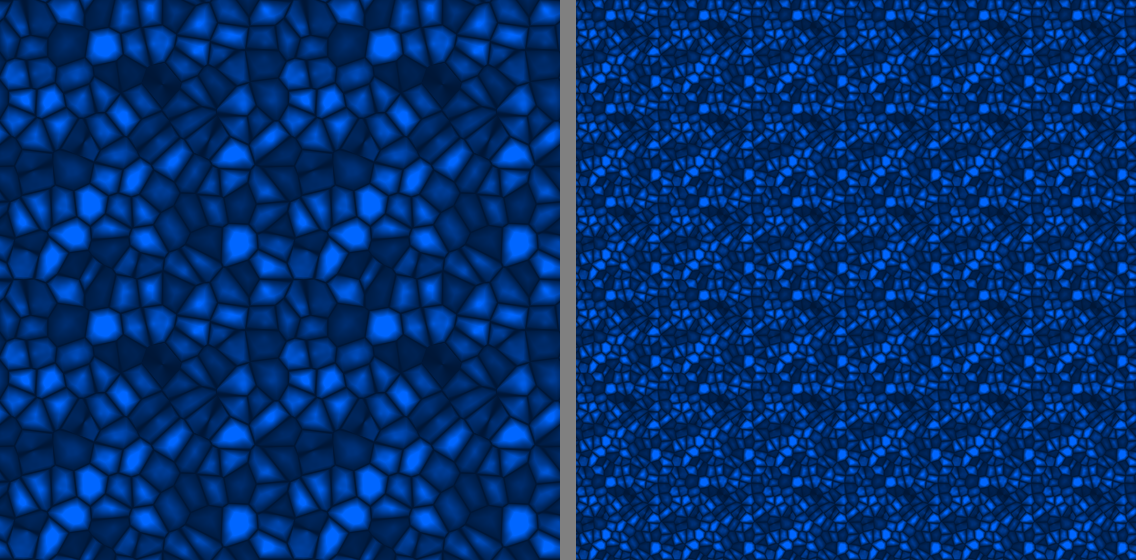
Left: one tile. Right: repeated 3 by 3.
Give the GLSL for this texture, as a Shadertoy shader.

```glsl
const float REPEATS = 2.0;        // whole pattern repeats per canvas side
const float CELLS = 10.0;         // stones per repeat side
const float FACET_GAIN = 1.9;     // steepness of the stone facets
const float DIMMEST_STONE = 0.10; // brightness range of single stones
const float BRIGHTEST_STONE = 1.05;
const float GROOVE_WIDTH = 0.09;  // in cell units
const float MOTTLE_SCALE = 20.0;  // noise periods per repeat
const float MOTTLE_AMOUNT = 0.28;
const vec3 GROOVE_COLOR = vec3(0.0, 0.088, 0.215);
const vec3 SHADOW_COLOR = vec3(0.0, 0.105, 0.25);
const vec3 LIGHT_COLOR = vec3(0.0, 0.40, 1.0);
const float TAU = 6.283185;

vec3 hash3(vec2 p) {
    vec3 q = fract(p.xyx * vec3(0.1031, 0.1030, 0.0973) + 0.137);
    q += dot(q, q.yxz + 33.33);
    return fract((q.xxy + q.yzz) * q.zyx);
}

// Contribution of one lattice corner, wrapped to the period
float cornerGradient(vec2 corner, vec2 offset, float period) {
    float angle = TAU * hash3(mod(corner, period) + 57.0).x;
    return dot(vec2(cos(angle), sin(angle)), offset);
}

float gradientNoise(vec2 p, float period) {
    vec2 i = floor(p), f = fract(p);
    vec2 u = f * f * f * (f * (f * 6.0 - 15.0) + 10.0);
    vec2 e = vec2(1.0, 0.0);
    float low = mix(cornerGradient(i, f, period),
                    cornerGradient(i + e.xy, f - e.xy, period), u.x);
    float high = mix(cornerGradient(i + e.yx, f - e.yx, period),
                     cornerGradient(i + e.xx, f - e.xx, period), u.x);
    return mix(low, high, u.y);
}

// x: second minus first site distance, y: random value of the nearest stone
vec2 stones(vec2 p) {
    vec2 base = floor(p);
    float nearest = 1e3, second = 1e3, id = 0.0;
    for (int y = -2; y <= 2; y++) {
        for (int x = -2; x <= 2; x++) {
            vec2 cell = base + vec2(x, y);
            vec3 random = hash3(mod(cell, CELLS));
            float d = distance(p, cell + random.xy);
            if (d < nearest) {
                second = nearest;
                nearest = d;
                id = random.z;
            } else {
                second = min(second, d);
            }
        }
    }
    return vec2(second - nearest, id);
}

void mainImage(out vec4 fragColor, in vec2 fragCoord) {
    vec2 uv = fragCoord / iResolution.xy * REPEATS;

    // Faceted stones with individual brightness
    vec2 stone = stones(uv * CELLS);
    float brightness = mix(DIMMEST_STONE, BRIGHTEST_STONE, stone.y);

    // Cloudy mottling in two octaves
    float mottle = gradientNoise(uv * MOTTLE_SCALE, MOTTLE_SCALE)
        + 0.5 * gradientNoise(uv * MOTTLE_SCALE * 2.0, MOTTLE_SCALE * 2.0);
    float light = stone.x * FACET_GAIN * brightness * (1.0 + MOTTLE_AMOUNT * mottle);

    // Dark grooves between the stones
    float groove = 1.0 - smoothstep(0.0, GROOVE_WIDTH, stone.x);
    vec3 color = mix(SHADOW_COLOR, LIGHT_COLOR, clamp(light, 0.0, 1.0));
    color = mix(color, GROOVE_COLOR, groove);
    fragColor = vec4(color, 1.0);
}
```
